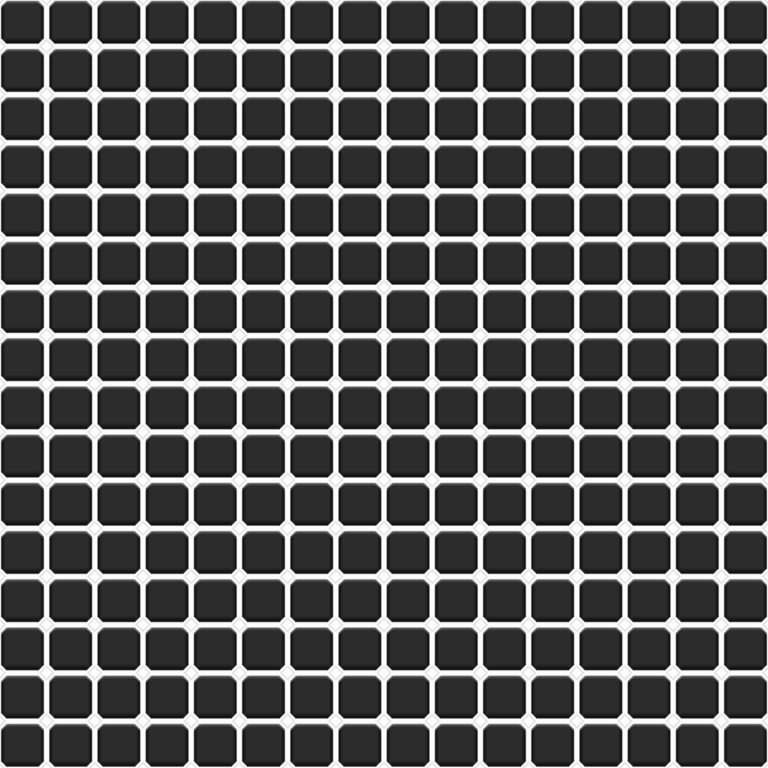
Give the GLSL for this pattern, as a WebGL 1 fragment shader.

```glsl
precision highp float;
// Grid of glossy charcoal tiles with clipped corners on near-white grout.
// Each tile is a chamfered-box distance field; bands measured from its sides
// give a lit top bevel and shaded flanks, and faint diamonds sit at crossings.

uniform vec2 u_resolution;

const float PITCH = 0.06276;                   // tile spacing, canvas units
const vec2 FIRST_CENTER = vec2(0.0293, 0.0290); // from the upper left corner
const float HALF_SIDE = 0.443;                 // the rest are in tile spacings
const float CHAMFER = 0.11;
const float EDGE_BLUR = 0.022;
const float DIAMOND_RADIUS = 0.135;

const vec3 GROUT = vec3(0.988);
const vec3 DIAMOND_LINE = vec3(0.89);
const vec3 FACE = vec3(0.172);
const vec3 SHADOW = vec3(0.055);
const vec3 BEVEL = vec3(0.37);
const vec3 GLINT = vec3(0.56);

// Signed distance to the diagonal cut across each corner.
float cornerCut(vec2 p, float halfSide, float chamfer) {
  vec2 a = abs(p) - halfSide;
  return (a.x + a.y + chamfer) * 0.70711;
}

float chamferedBox(vec2 p, float halfSide, float chamfer) {
  vec2 a = abs(p) - halfSide;
  return max(max(a.x, a.y), cornerCut(p, halfSide, chamfer));
}

// One at a side, fading to zero at the given depth inside it.
float band(float depth, float width) {
  return 1.0 - smoothstep(0.0, width, depth);
}

vec3 tileColor(vec2 p, float halfSide, float chamfer) {
  float flanks = band(halfSide - abs(p.x), 0.10);
  float foot = band(halfSide + p.y, 0.15);
  vec3 color = mix(FACE, SHADOW, max(flanks, foot));

  // Light falls on the top bevel and on the two upper corner cuts.
  color = mix(color, BEVEL, band(halfSide - p.y, 0.075));
  float upper = smoothstep(0.0, 0.1, p.y);
  float cut = band(-cornerCut(p, halfSide, chamfer), 0.05);
  return mix(color, GLINT, 0.8 * cut * upper);
}

vec3 groutColor(vec2 p, float radius, float pixel) {
  vec2 fromCrossing = 0.5 - abs(p);
  float ring = abs(fromCrossing.x + fromCrossing.y - radius) * 0.70711;
  return mix(GROUT, DIAMOND_LINE, band(ring, 0.012 + pixel));
}

void main() {
  vec2 uv = gl_FragCoord.xy / u_resolution;
  vec2 grid = (vec2(uv.x, 1.0 - uv.y) - FIRST_CENTER) / PITCH;
  vec2 p = (fract(grid + 0.5) - 0.5) * vec2(1.0, -1.0);
  float pixel = 1.0 / (PITCH * min(u_resolution.x, u_resolution.y));

  float dist = chamferedBox(p, HALF_SIDE, CHAMFER);
  float blur = max(EDGE_BLUR, 0.7 * pixel);
  float coverage = 1.0 - smoothstep(-blur, blur, dist);

  vec3 color = mix(groutColor(p, DIAMOND_RADIUS, pixel),
                   tileColor(p, HALF_SIDE, CHAMFER), coverage);
  gl_FragColor = vec4(color, 1.0);
}
```
